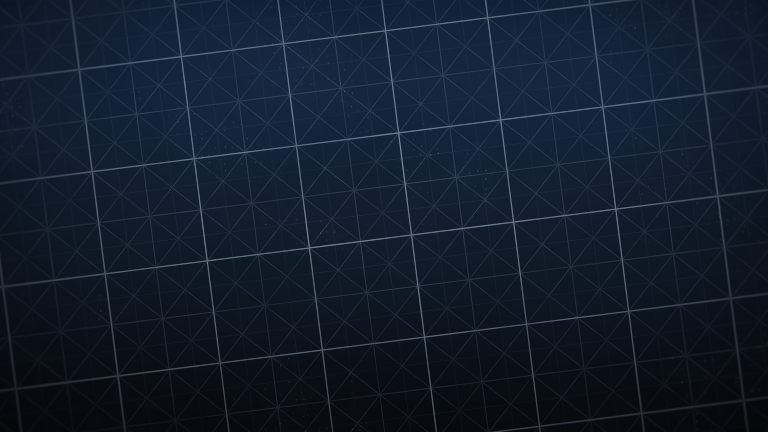
Reproduce this pattern procedurally as a Shadertoy shader.

```glsl
// Tilted drafting grid on dark blue: bright cell lines, dimmer half and quarter
// lines, and fine diagonals crossing each half cell. Edges blur and darken, while
// layered sines wear the lines and cellular noise scatters dust in patches.

#define CELL 0.2383                  // cell side, in canvas heights
#define TILT 0.126                   // grid rotation, radians
#define ORIGIN vec2(0.0637, -0.044)  // one grid crossing, from the centre
#define MAJOR_HALF 0.0015            // half widths of the lines
#define MINOR_HALF 0.0011
#define FINE_HALF 0.0008
#define EDGE_BLUR 0.0035
#define TOP_BLUE vec3(0.085, 0.150, 0.250)
#define MID_BLUE vec3(0.068, 0.115, 0.175)
#define LOW_BLUE vec3(0.034, 0.048, 0.073)
#define LINE_TINT vec3(0.56, 0.63, 0.70)

vec2 hash22(vec2 p) {
    vec3 q = fract(p.xyx * vec3(0.1031, 0.1030, 0.0973));
    q += dot(q, q.yzx + 33.33);
    return fract((q.xx + q.yz) * q.zy);
}

// Distance to the nearest multiple of the step
vec2 lineDistance(vec2 p, float spacing) {
    return abs(fract(p / spacing + 0.5) - 0.5) * spacing;
}

// Coverage of a line; blurring widens it and keeps its total light
float stroke(float d, float halfWidth, float soft) {
    float gain = min(1.0, 2.0 * halfWidth / (halfWidth + soft));
    return gain * (1.0 - smoothstep(max(0.0, halfWidth - soft), halfWidth + soft, d));
}

float gridLines(vec2 p, float spacing, float halfWidth, float soft) {
    vec2 d = lineDistance(p, spacing);
    return max(stroke(d.x, halfWidth, soft), stroke(d.y, halfWidth, soft));
}

// Smooth uneven field from 0 to 1
float layeredSines(vec2 p) {
    float sum = 0.0, amplitude = 0.5;
    for (int i = 0; i < 4; i++) {
        sum += amplitude * sin(p.x + 1.7 * sin(p.y)) * sin(p.y + 1.3 * sin(p.x * 0.8));
        p = mat2(1.5, 1.1, -1.1, 1.5) * p + 2.3;
        amplitude *= 0.55;
    }
    return clamp(0.5 + 0.7 * sum, 0.0, 1.0);
}

// Irregular specks around jittered cell points
float dust(vec2 p, float density, float soft) {
    vec2 q = p * density, base = floor(q);
    float light = 0.0;
    for (int y = -1; y <= 1; y++)
    for (int x = -1; x <= 1; x++) {
        vec2 id = base + vec2(x, y);
        vec2 rnd = hash22(id);
        vec2 away = (q - id - rnd) / density;
        away.x *= 0.6 + 0.8 * rnd.y;
        float radius = 0.0004 + 0.0016 * rnd.x * rnd.x;
        light = max(light, stroke(length(away), radius, soft) * rnd.y);
    }
    return light;
}

void mainImage(out vec4 fragColor, in vec2 fragCoord) {
    vec2 uv = fragCoord / iResolution.xy;
    vec2 p = (fragCoord - 0.5 * iResolution.xy) / iResolution.y;
    vec2 side = abs(2.0 * uv - 1.0);

    // Backdrop
    vec3 color = mix(LOW_BLUE, MID_BLUE, smoothstep(0.0, 0.52, uv.y));
    color = mix(color, TOP_BLUE, smoothstep(0.40, 0.85, uv.y));
    color *= 0.95 + 0.10 * layeredSines(p * 5.0 + 4.0);

    // Grid space and edge focus
    float c = cos(TILT), s = sin(TILT);
    vec2 g = mat2(c, -s, s, c) * (p - ORIGIN);
    float outer = smoothstep(0.60, 1.15, length(side * vec2(0.95, 0.65)));
    float soft = 0.6 / iResolution.y + EDGE_BLUR * outer;

    // Line layers
    float wear = layeredSines(g * 11.0);
    float fineWear = layeredSines(g * 38.0 + 7.0);
    float major = gridLines(g, CELL, MAJOR_HALF, soft);
    float minor = gridLines(g, CELL * 0.5, MINOR_HALF, soft);
    float quarter = gridLines(g, CELL * 0.25, FINE_HALF, soft);
    vec2 diagonal = vec2(g.x + g.y, g.x - g.y) * 0.70711;
    float crossing = gridLines(diagonal, CELL * 0.35355, FINE_HALF, soft);

    float ink = quarter * 0.09 * (0.4 + wear);
    ink = max(ink, crossing * 0.28 * (0.55 + 0.7 * fineWear));
    ink = max(ink, minor * 0.25 * (0.6 + 0.7 * wear));
    ink = max(ink, major * 0.74 * (0.78 + 0.3 * wear));
    ink *= mix(0.72, 1.0, smoothstep(0.0, 0.6, uv.y));
    color = mix(color, LINE_TINT, clamp(ink, 0.0, 1.0));

    // Dust patches and faint smudges
    float patches = smoothstep(0.58, 0.85, layeredSines(p * 7.0 + vec2(1.2, 5.1)));
    float specks = dust(p, 55.0, soft) * patches + 0.25 * dust(p + 3.0, 18.0, soft);
    color += LINE_TINT * (0.30 * specks + 0.012 * patches * fineWear);

    // Vignette
    color *= 1.0 - 0.32 * pow(side.x, 3.0) - 0.16 * pow(side.y, 5.0);
    fragColor = vec4(color, 1.0);
}
```
